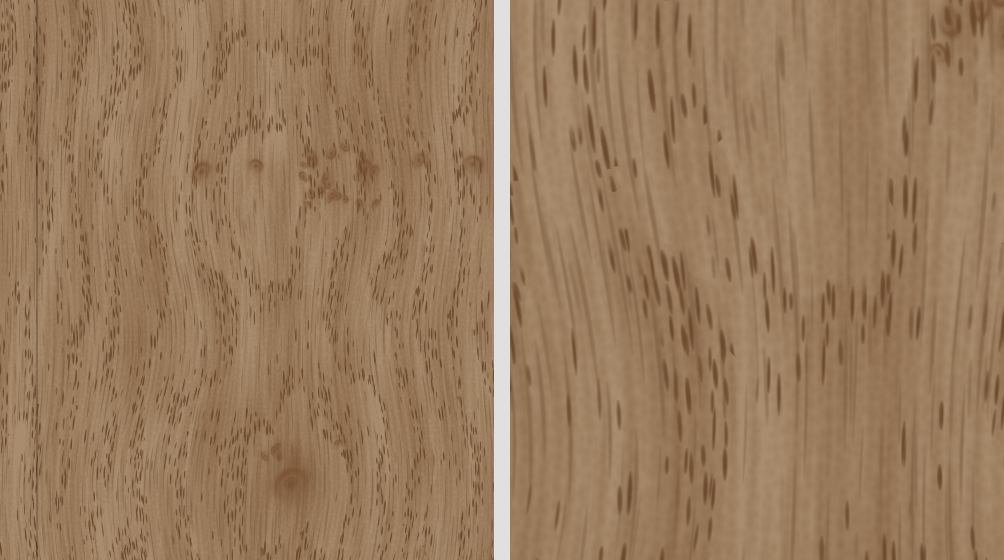
Left, the full canvas; right, a detail of the centre.
This texture is drawn by a WebGL 2 fragment shader. Its source:

```glsl
#version 300 es
precision highp float;

uniform vec2 u_resolution;
out vec4 fragColor;

#define LIGHT_WOOD vec3(0.648, 0.537, 0.415)
#define DARK_WOOD vec3(0.540, 0.406, 0.284)
#define PORE_COLOR vec3(0.400, 0.268, 0.160)
#define KNOT_COLOR vec3(0.440, 0.285, 0.165)
#define RINGS 15.0
#define PORE_CELL vec2(0.0060, 0.036)
#define STREAK_CELL vec2(0.0080, 0.130)
#define UPPER_EYE vec2(0.485, 0.655)
#define LOWER_EYE vec2(0.520, 0.135)
#define SEAM_X 0.066
#define SOFTNESS 0.0010

float hash(vec2 p) {
    vec3 q = fract(p.xyx * vec3(0.1031, 0.1030, 0.0973));
    q += dot(q, q.yzx + 33.33);
    return fract((q.x + q.y) * q.z);
}

vec2 hash2(vec2 p) {
    return vec2(hash(p), hash(p + 71.7));
}

// Distance to the nearest jittered cell point
float cellular(vec2 p) {
    vec2 cell = floor(p);
    float nearest = 2.0;
    for (int j = -1; j <= 1; j++)
        for (int i = -1; i <= 1; i++) {
            vec2 c = cell + vec2(i, j);
            nearest = min(nearest, length(c + hash2(c) - p));
        }
    return nearest;
}

// Fibres bulge slightly around the eyes and draw in between them
vec2 grainFlow(vec2 p) {
    float dx = p.x - UPPER_EYE.x;
    float bulge = dx * exp(-14.0 * dx * dx) * cos((p.y - UPPER_EYE.y) * 11.7);
    float sway = 0.005 * sin(p.y * 6.0 + p.x * 5.0) + 0.0012 * sin(p.y * 19.0 - p.x * 9.0);
    return vec2(p.x - 0.13 * bulge + sway - 0.02 * p.y * p.x, p.y);
}

// Growth coordinate: joined ovals near the eyes, straight bands far away
float growth(vec2 p) {
    vec2 w = p + 0.012 * vec2(sin(p.y * 17.0 + p.x * 9.0), sin(p.x * 43.0 + 1.3 * sin(p.y * 11.0)));
    w.y += 0.016 * sin(p.x * 87.0 + p.y * 13.0) + 0.010 * sin(p.x * 171.0 - p.y * 21.0);
    float upper = length((w - UPPER_EYE) * vec2(1.0, 0.50));
    float lower = length((w - LOWER_EYE) * vec2(0.70, 0.52));
    float k = max(0.06 - abs(upper - lower), 0.0);
    float ovals = min(upper, lower) - k * k / 0.24;
    float side = abs(grainFlow(w).x - UPPER_EYE.x + 0.01);
    float warp = 0.009 * sin(p.x * 27.0 + p.y * 8.0) + 0.006 * sin(p.x * 52.0 - p.y * 14.0);
    warp += 0.004 * sin(p.y * 37.0 + p.x * 21.0);
    return mix(ovals, side, smoothstep(0.14, 0.34, side)) + warp;
}

// Pores crowd the start of each ring; some stretches stay bare
float poreChance(vec2 p) {
    float h = growth(p);
    float t = fract((h - 0.068) * RINGS);
    float band = smoothstep(0.0, 0.04, t) * exp(-6.0 * t);
    float patches = 1.15 + 0.45 * sin(p.x * 31.0 + 4.0 * sin(p.y * 9.0) + p.y * 12.0);
    return smoothstep(0.055, 0.068, h) * (0.025 + 1.25 * band * patches);
}

// One tapered vertical dash per cell, columns shifted at random
float dashes(vec2 p, vec2 size, float halfWidth, float seed, float evenChance) {
    vec2 g = grainFlow(p) / size;
    float column = floor(g.x);
    g.y += 9.0 * hash(vec2(column, seed));
    vec2 id = vec2(column, floor(g.y)) + seed;
    vec2 rnd = hash2(id + 13.0);
    vec2 d = (fract(g) - 0.5 - (rnd - 0.5) * vec2(0.32, 0.16)) * size;
    float chance = evenChance > 0.0 ? evenChance : poreChance(p - d);
    float present = smoothstep(-0.04, 0.04, chance - hash(id + 37.0));
    float reach = size.y * mix(0.22, 0.42, rnd.y);
    float taper = 1.0 - pow(min(abs(d.y) / reach, 1.0), 2.5);
    d.x += d.y * (rnd.x - 0.5) * size.x / size.y * 0.5;
    float w = halfWidth * mix(0.7, 1.2, rnd.x) * (0.4 + 0.6 * taper);
    return present * sqrt(taper) * (1.0 - smoothstep(w - SOFTNESS, w + SOFTNESS, abs(d.x)));
}

// Curled knot: stained halo, dark rim and core
float knot(vec2 p, vec2 center, float radius) {
    vec2 d = (p - center) / radius;
    float angle = atan(d.y, d.x);
    float r = length(d * vec2(1.0, 0.82)) * (1.0 + 0.16 * sin(angle * 2.0 + center.x * 80.0));
    float rim = exp(-18.0 * (r - 0.75) * (r - 0.75)) * (0.50 + 0.40 * sin(angle + center.y * 90.0));
    return 0.30 * exp(-0.7 * r * r) + 0.55 * rim + 0.45 * exp(-9.0 * r * r);
}

float allKnots(vec2 p) {
    float stain = 0.0;
    for (int i = 0; i < 6; i++) {
        vec2 r = hash2(vec2(i, 5.0));
        stain = max(stain, knot(p, vec2(0.36 + 0.097 * float(i), 0.69 + 0.03 * r.x), 0.010 + 0.007 * r.y));
    }
    for (int i = 0; i < 18; i++) {
        vec2 r = hash2(vec2(i, 23.0));
        vec2 c = vec2(0.62, 0.695) + (r - 0.5) * vec2(0.16, 0.13);
        stain = max(stain, knot(p, c, 0.005 + 0.005 * hash(r * 91.0)));
    }
    for (int i = 0; i < 5; i++) {
        vec2 c = LOWER_EYE + vec2(-0.055, 0.045) + hash2(vec2(i, 47.0)) * vec2(0.14, 0.03);
        stain = max(stain, knot(p, c, 0.007));
    }
    vec2 tail = (p - LOWER_EYE - vec2(0.006, 0.035)) / vec2(0.014, 0.035);
    stain = max(stain, 0.45 * exp(-dot(tail, tail)));
    return max(stain, max(knot(p, LOWER_EYE, 0.030), knot(p, LOWER_EYE, 0.014)));
}

void main() {
    vec2 p = gl_FragCoord.xy / u_resolution.y;
    vec2 q = grainFlow(p);

    // Fibre tone
    float ring = fract((growth(p) - 0.068) * RINGS);
    float tone = 0.69 + 0.62 * (cellular(q * vec2(140.0, 5.0)) - 0.45);
    tone += 0.75 * (cellular(q * vec2(15.0, 1.8)) - 0.45);
    tone += 0.30 * (cellular(p * vec2(190.0, 150.0)) - 0.45);
    tone += 0.26 * (ring - 0.5) * smoothstep(0.0, 0.12, ring);
    tone += 0.10 * sin(p.x * 7.0 + 1.5 * sin(p.y * 4.0));
    vec3 color = mix(DARK_WOOD, LIGHT_WOOD, clamp(tone, -0.2, 1.1));

    // Long faint streaks, then sharp pores
    float streaks = dashes(p, STREAK_CELL, 0.0012, 3.0, 0.55);
    streaks = max(streaks, 0.8 * dashes(p, STREAK_CELL * vec2(1.4, 0.6), 0.0011, 57.0, 0.40));
    color = mix(color, DARK_WOOD * 0.93, 0.62 * streaks);
    float pores = dashes(p, PORE_CELL, 0.0013, 11.0, 0.0);
    pores = max(pores, 0.85 * dashes(p + 0.0031, PORE_CELL * vec2(1.25, 0.7), 0.0012, 29.0, 0.0));
    color = mix(color, PORE_COLOR, 0.88 * pores);

    // Knots and plank seam
    color = mix(color, KNOT_COLOR, min(allKnots(p), 0.85));
    float seam = 1.0 - smoothstep(0.0008, 0.0030, abs(p.x - SEAM_X));
    color *= 1.0 - 0.20 * seam;
    fragColor = vec4(color, 1.0);
}
```
